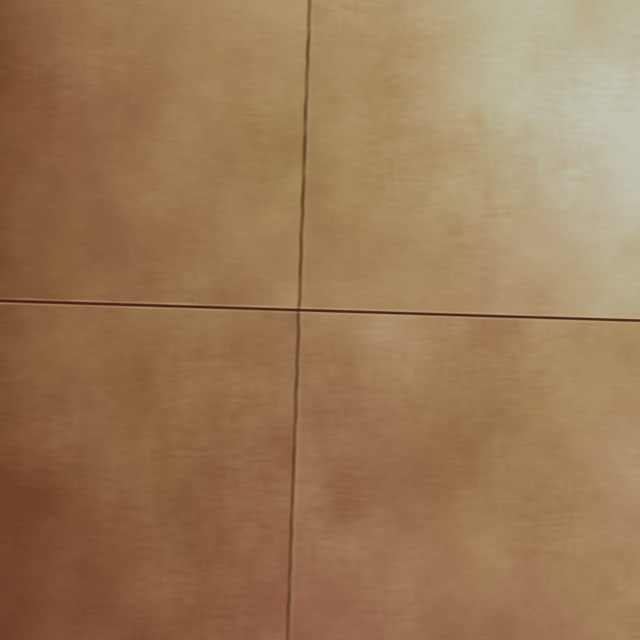
Reproduce this texture procedurally as a WebGL 2 fragment shader.

```glsl
#version 300 es
precision highp float;

uniform vec2 u_resolution;
out vec4 fragColor;

const float TILE_PITCH = 0.6;
const vec2 JOINT_CROSSING = vec2(0.449, 0.530);
const vec2 JOINT_SLANT = vec2(0.035, -0.031);

const vec3 UMBER = vec3(0.43, 0.26, 0.15);
const vec3 CLAY = vec3(0.55, 0.39, 0.26);
const vec3 TAN = vec3(0.645, 0.515, 0.36);
const vec3 SAND = vec3(0.70, 0.60, 0.46);
const vec3 SHEEN = vec3(0.75, 0.74, 0.66);
const vec3 GROOVE = vec3(0.25, 0.11, 0.07);
const vec3 GROUT = vec3(0.36, 0.24, 0.13);
const vec3 EDGE_LIGHT = vec3(0.80, 0.68, 0.55);

float hash(vec2 p) {
    p = fract(p * vec2(0.1031, 0.1137));
    p += dot(p, p.yx + 33.33);
    return fract((p.x + p.y) * p.x * 7.31 + p.y * 13.7);
}

float noise(vec2 p) {
    vec2 cell = floor(p);
    vec2 f = fract(p);
    f = f * f * (3.0 - 2.0 * f);
    float low = mix(hash(cell), hash(cell + vec2(1, 0)), f.x);
    float high = mix(hash(cell + vec2(0, 1)), hash(cell + vec2(1, 1)), f.x);
    return mix(low, high, f.y);
}

float fbm(vec2 p) {
    float sum = 0.0;
    float weight = 0.5;
    for (int i = 0; i < 5; i++) {
        sum += weight * noise(p);
        p = mat2(0.8, 0.6, -0.6, 0.8) * p * 2.03 + 17.0;
        weight *= 0.5;
    }
    return sum;
}

float spot(vec2 p, vec2 center, vec2 size) {
    vec2 d = (p - center) / size;
    return exp(-dot(d, d));
}

float band(float dist, float halfWidth, float blur) {
    return 1.0 - smoothstep(halfWidth - blur, halfWidth + blur, abs(dist));
}

vec3 ramp(float t) {
    vec3 c = mix(UMBER, CLAY, clamp(t / 0.33, 0.0, 1.0));
    c = mix(c, TAN, clamp((t - 0.33) / 0.27, 0.0, 1.0));
    c = mix(c, SAND, clamp((t - 0.6) / 0.18, 0.0, 1.0));
    return mix(c, SHEEN, clamp((t - 0.78) / 0.32, 0.0, 1.15));
}

// Broad light across the floor: dim left edge, glare at upper right
float lighting(vec2 p, float upperRow) {
    float light = 0.15 + 0.33 * p.x + 0.36 * p.y;
    light -= (0.10 + 0.22 * p.y) * exp(-9.0 * p.x);
    light += mix(0.3, 1.0, upperRow) * 0.33 * spot(p, vec2(1.0, 0.78), vec2(0.36, 0.40));
    return light - 0.16 * spot(p, vec2(0.07, 0.23), vec2(0.09, 0.05));
}

// Cloudy stains and broken brush marks, offset for each tile
float wear(vec2 p, vec2 tile) {
    vec2 q = p + tile * 7.3 + 20.0;
    float clouds = fbm(q * 5.0) - 0.48;
    float stains = fbm(q * 13.0 + 5.0) - 0.48;
    vec2 bent = q + 0.012 * vec2(noise(q * 19.0), noise(q * 19.0 + 40.0));
    float across = noise(bent * vec2(42.0, 200.0)) - 0.5;
    float along = noise(bent * vec2(140.0, 40.0)) - 0.5;
    float grain = noise(q * vec2(120.0, 230.0)) - 0.5;
    float patches = smoothstep(0.35, 0.65, fbm(q * 8.0 + 9.0));
    float streaks = noise(bent * vec2(48.0, 14.0)) - 0.5;
    return 0.36 * clouds + 0.17 * stains + mix(0.03, 0.075, patches) * across
        + 0.045 * patches * along + 0.035 * grain + 0.05 * patches * streaks;
}

void main() {
    vec2 p = gl_FragCoord.xy / u_resolution;
    float pixel = 1.0 / min(u_resolution.x, u_resolution.y);

    // Slightly slanted tile grid
    vec2 grid = (p - JOINT_CROSSING - JOINT_SLANT * p.yx) / TILE_PITCH;
    vec2 tile = floor(grid);
    vec2 joint = (fract(grid + 0.5) - 0.5) * TILE_PITCH;
    float upperRow = step(0.0, tile.y);

    // Tile surface, with the lower row ruddier
    vec3 color = ramp(lighting(p, upperRow) + wear(p, tile));
    float blush = fbm(p * 4.0 + 31.0) - 0.5 + 0.5 * (0.5 - p.y);
    color += blush * vec3(0.015, -0.025, 0.03);

    // Soft, uneven upright joint
    float fade = 0.5 + 0.4 * noise(p * vec2(8.0, 45.0));
    float wander = 0.0016 * (noise(vec2(3.0, p.y * 60.0)) - 0.5);
    color = mix(color, EDGE_LIGHT, 0.12 * band(joint.x - 0.006, 0.002, 0.003));
    color = mix(color, GROUT, fade * band(joint.x + wander, 0.0026, 0.0024));

    // Thin level groove with light tile edges
    float rimStrength = 0.25 + 0.35 * noise(vec2(p.x * 22.0, tile.y * 9.0));
    float rim = band(abs(joint.y) - 0.004, 0.001, 0.001 + pixel * 0.5);
    color = mix(color, EDGE_LIGHT, rimStrength * rim);
    color = mix(color, GROOVE, 0.92 * band(joint.y, 0.0019, 0.0006 + pixel * 0.5));

    fragColor = vec4(clamp(color, 0.0, 1.0), 1.0);
}
```
